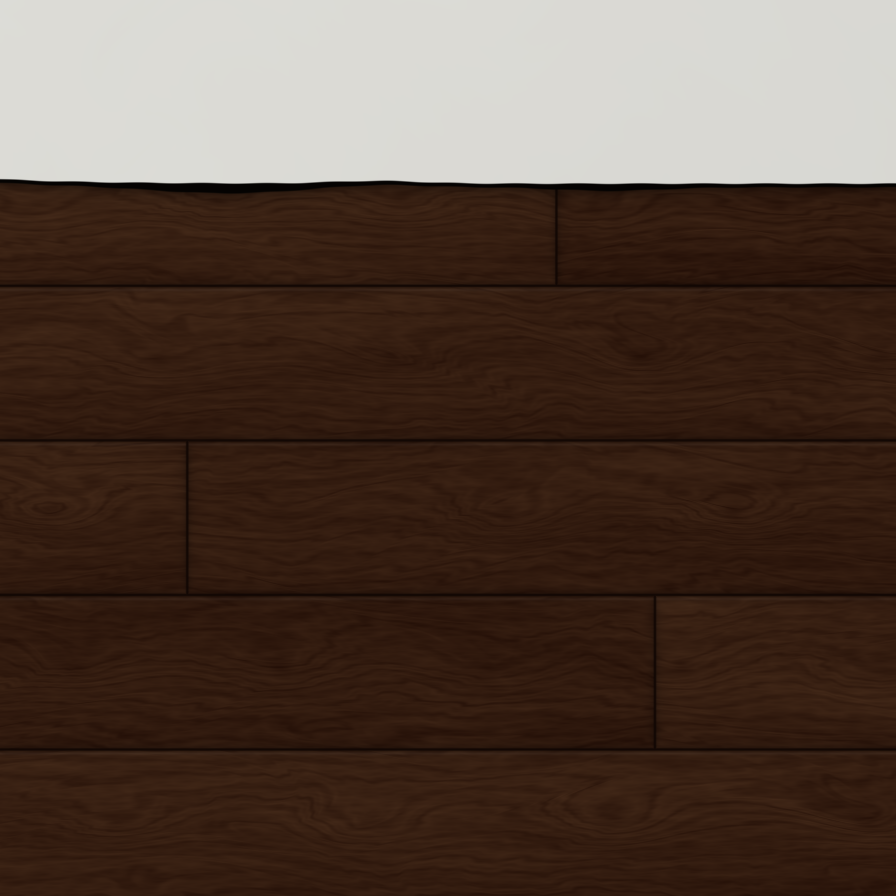
Give the GLSL for this texture, as a WebGL 1 fragment shader.

```glsl
precision highp float;

uniform vec2 u_resolution;

const vec3 WALL_LIGHT = vec3(0.865, 0.862, 0.842);
const vec3 WALL_SHADE = vec3(0.842, 0.840, 0.820);
const vec3 WOOD_DARK = vec3(0.110, 0.036, 0.010);
const vec3 WOOD_LIGHT = vec3(0.305, 0.195, 0.120);
const vec3 GAP_COLOR = vec3(0.018, 0.012, 0.008);
const vec3 SEAM_COLOR = vec3(0.065, 0.025, 0.012);
const float WALL_EDGE = 0.7950;
const float FIRST_SEAM = 0.6810;
const float PLANK_HEIGHT = 0.1725;
const float SEAM_HALF_WIDTH = 0.0013;
const float RING_DENSITY = 62.0;
const float KNOT_RINGS = 3.6;
const vec2 KNOT_SIZE = vec2(0.062, 0.029);
const vec2 FIBRE_SCALE = vec2(38.0, 250.0);
const float NO_JOINT = 2.0;

struct Row {
  float joint;        // x of the end joint
  float knotStart;    // x of the first knot
  float knotSpacing;
  vec2 tone;          // brightness left and right of the joint
};

Row rowLayout(float row) {
  if (row < -0.5) return Row(0.621, 0.030, 0.210, vec2(0.55, 0.43));
  if (row < 0.5) return Row(NO_JOINT, 0.176, 0.270, vec2(0.51, 0.51));
  if (row < 1.5) return Row(0.209, 0.060, 0.253, vec2(0.49, 0.48));
  if (row < 2.5) return Row(0.731, 0.085, 0.225, vec2(0.42, 0.54));
  return Row(NO_JOINT, 0.128, 0.280, vec2(0.51, 0.51));
}

float hash(vec2 p) {
  return fract(sin(dot(p, vec2(127.1, 311.7))) * 4375.85);
}

float bell(float x, float center, float width) {
  float d = (x - center) / width;
  return exp(-d * d);
}

// Warped, rotated sine octaves, about -1 to 1
float layeredSines(vec2 p) {
  float sum = 0.0;
  float weight = 0.5;
  for (int i = 0; i < 5; i++) {
    p += 0.7 * sin(p.yx * 1.3 + 1.7);
    sum += weight * sin(p.x) * cos(p.y);
    p = mat2(1.35, 1.05, -1.05, 1.35) * p + 2.3;
    weight *= 0.62;
  }
  return sum;
}

// Distance to the nearest jittered cell point
float cellular(vec2 p) {
  vec2 cell = floor(p);
  float nearest = 2.0;
  for (int j = -1; j <= 1; j++) {
    for (int i = -1; i <= 1; i++) {
      vec2 c = cell + vec2(float(i), float(j));
      vec2 site = c + vec2(hash(c), hash(c + 37.0));
      nearest = min(nearest, length(p - site));
    }
  }
  return nearest;
}

float seamMask(float d, float aa) {
  return 1.0 - smoothstep(SEAM_HALF_WIDTH - aa, SEAM_HALF_WIDTH + aa, d);
}

vec3 floorColor(vec2 uv, float aa) {
  float down = (FIRST_SEAM - uv.y) / PLANK_HEIGHT;
  float row = floor(down);
  float v = fract(down);
  Row plank = rowLayout(row);
  float side = step(plank.joint, uv.x);
  vec2 seed = vec2(row * 5.3 + side * 11.7, row * 7.9 + side * 3.1);

  // Knots bend the growth rings into nested eyes
  float warp = layeredSines(uv * vec2(7.0, 22.0) + seed);
  float swell = 0.0;
  float core = 0.0;
  for (int i = -1; i < 5; i++) {
    float k = float(i);
    float strength = 0.45 + 0.55 * hash(vec2(k, row + 4.0));
    vec2 knot = vec2(plank.knotStart + k * plank.knotSpacing, 0.46);
    vec2 d = vec2(uv.x - knot.x, (v - knot.y) * PLANK_HEIGHT);
    d += vec2(0.012, 0.005) * warp;
    swell += strength * exp(-dot(d / KNOT_SIZE, d / KNOT_SIZE));
    d /= vec2(0.013, 0.008);
    core += strength * exp(-dot(d, d));
  }
  float phase = uv.y * RING_DENSITY + KNOT_RINGS * swell + 1.5 * warp;
  float ring = pow(0.5 + 0.5 * sin(6.2832 * phase), 3.0);
  float fineRing = sin(15.1 * phase + 3.0 * warp);

  // Broad bands, long streaks and short pores
  float bands = layeredSines(uv * vec2(4.0, 28.0) + seed.yx + 0.6 * swell);
  float streaks = layeredSines(uv * vec2(22.0, 210.0) + seed + warp);
  vec2 fibreUv = uv + vec2(0.0, 0.006 * warp + 0.010 * swell);
  float fibre = cellular(fibreUv * FIBRE_SCALE + seed);

  float tone = mix(plank.tone.x, plank.tone.y, side);
  tone += 0.13 * bands + 0.07 * streaks + 0.025 * fineRing;
  tone -= (0.13 + 0.07 * bands) * (ring - 0.31);
  tone += 0.14 * (fibre - 0.45) - 0.17 * core;
  tone += 0.06 * (0.5 - uv.x) - 0.10 * smoothstep(0.65, 1.0, v);
  vec3 color = mix(WOOD_DARK, WOOD_LIGHT, clamp(tone, 0.0, 1.0));

  // Seams with a soft shadow and a faint lit bevel
  float across = min(v, 1.0 - v) * PLANK_HEIGHT;
  float along = abs(uv.x - plank.joint);
  float d = min(across, along);
  color *= 1.0 - 0.30 * exp(-d / 0.004);
  color += 0.035 * bell(v * PLANK_HEIGHT, 0.0045, 0.0016);
  return mix(color, SEAM_COLOR, 0.9 * seamMask(d, aa));
}

void main() {
  vec2 uv = gl_FragCoord.xy / u_resolution;
  float aa = 1.0 / u_resolution.y;

  // Uneven wall edge and the dark gap below it
  float edge = WALL_EDGE + 0.005 * exp(-uv.x / 0.10)
    + 0.003 * bell(uv.x, 0.42, 0.07) + 0.0004 * sin(uv.x * 90.0);
  float gap = 0.004 + 0.007 * bell(uv.x, 0.25, 0.11)
    + 0.004 * bell(uv.x, 0.68, 0.08);
  float gapBottom = edge - gap;

  vec3 color = floorColor(uv, aa);
  color *= 1.0 - 0.35 * exp(-max(gapBottom - uv.y, 0.0) / 0.007);
  color = mix(color, GAP_COLOR, smoothstep(-aa, aa, uv.y - gapBottom));

  float shade = clamp(0.65 * uv.x + 0.8 * (1.0 - uv.y), 0.0, 1.0);
  vec3 wall = mix(WALL_LIGHT, WALL_SHADE, shade);
  wall += 0.003 * layeredSines(uv * 9.0);
  color = mix(color, wall, smoothstep(-aa, aa, uv.y - edge));

  gl_FragColor = vec4(color, 1.0);
}
```
